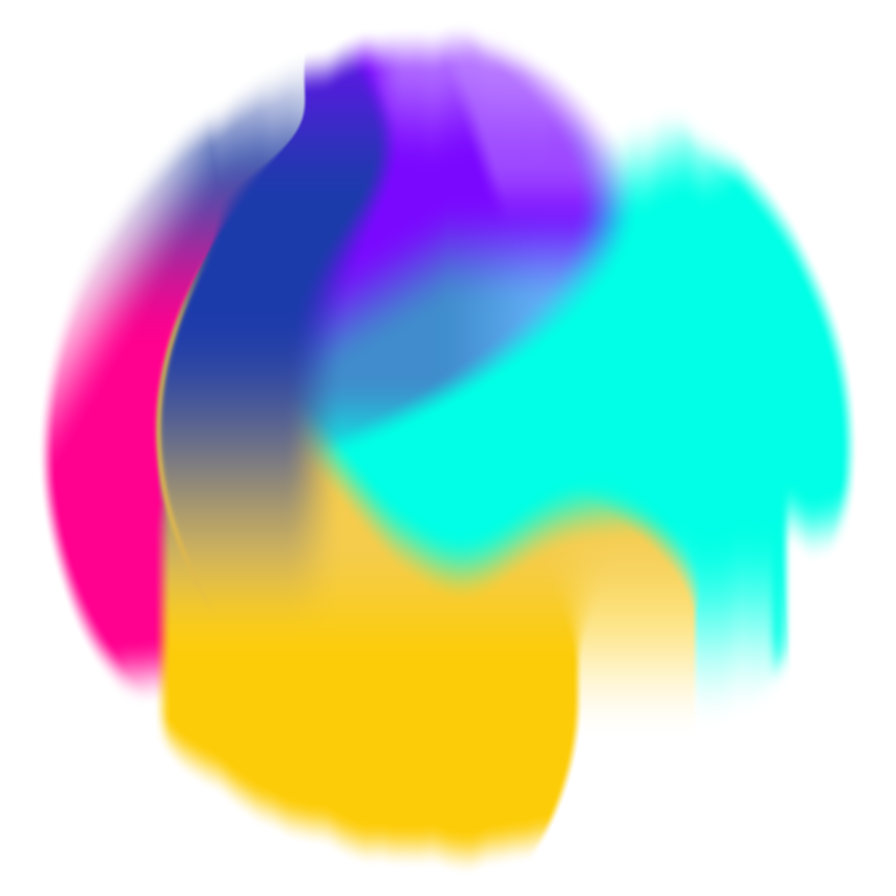
Give the GLSL for this background, as a Shadertoy shader.

```glsl
const vec3 WHITE  = vec3(1.0);
const vec3 TEAL   = vec3(0.0, 1.0, 0.9);
const vec3 YELLOW = vec3(0.99, 0.80, 0.03);
const vec3 BLUE   = vec3(0.11, 0.23, 0.67);
const vec3 STEEL  = vec3(0.25, 0.55, 0.80);
const vec3 VIOLET = vec3(0.48, 0.03, 1.0);
const vec3 PINK   = vec3(1.0, 0.0, 0.56);

// Smooth step that may run in either direction
float ramp(float a, float b, float x) {
    float t = clamp((x - a) / (b - a), 0.0, 1.0);
    return t * t * (3.0 - 2.0 * t);
}

float bell(float x, float width) {
    return exp(-x * x / (width * width));
}

// Layered sines that ripple the fading ends of the streaks
float ripple(float x) {
    return 0.6 * sin(x * 57.0) + 0.3 * sin(x * 103.0 + 1.7) + 0.1 * sin(x * 211.0);
}

// Curves that bound the flowing bands
float blueLeft(float y) {
    float d = (y - 0.52) * (y - 0.52);
    return 0.177 + 1.5 * d / (1.0 + 20.0 * d * d) + 0.022 * bell(y - 0.86, 0.05);
}

float blueRight(float y) {
    return 0.35 + 0.082 * bell(y - 0.84, 0.13);
}

float tealFloor(float x) {
    return 0.43 - 0.068 * bell(x - 0.515, 0.085) + 0.1 * ramp(0.45, 0.3, x);
}

// Teal body, pale at its upper and lower ends
vec3 tealBody(vec2 p, float wave) {
    float top = ramp(0.75, 0.87, p.y - 0.25 * max(p.x - 0.7, 0.0) + 0.012 * wave);
    float bottom = ramp(0.42, 0.19, p.y + 0.01 * wave) * ramp(0.70, 0.77, p.x);
    float notch = ramp(0.46, 0.38, p.y + 0.012 * wave) * ramp(0.867, 0.885, p.x);
    float streak = 0.75 * bell(p.x - 0.868, 0.008) * ramp(0.23, 0.30, p.y);
    float fade = max(top, max(bottom, notch) * (1.0 - streak));
    return mix(TEAL, WHITE, fade);
}

// Violet plume that cools to steel blue as it bends downward
vec3 plume(vec2 p, float wave) {
    float split = p.x - 0.536 + 0.33 * (p.y - 0.83);
    float second = ramp(-0.012, 0.015, split);
    float first = ramp(0.81, 0.95, p.y + 0.008 * wave) * ramp(0.40, 0.45, p.x);
    float light = mix(0.42 * first, 0.26 + 0.22 * first, second * ramp(0.74, 0.82, p.y));
    vec3 violet = mix(VIOLET, WHITE, light);
    vec3 steel = mix(STEEL, vec3(0.38, 0.68, 0.96), ramp(0.48, 0.62, p.x));
    float bend = p.y - 0.715 + 0.6 * max(0.5 - p.x, 0.0);
    return mix(steel, violet, ramp(-0.06, 0.07, bend));
}

// Yellow base with a pale panel on its right
vec3 yellowBase(vec2 p) {
    vec3 color = mix(vec3(0.96, 0.80, 0.30), YELLOW, ramp(0.40, 0.25, p.y));
    float drop = max(0.22 - p.y, 0.0) / 0.15;
    float panelEdge = 0.645 - 0.037 * drop * drop;
    float soft = mix(0.006, 0.05, ramp(0.26, 0.40, p.y));
    float panel = ramp(panelEdge - soft, panelEdge + soft, p.x);
    return mix(color, WHITE, panel * ramp(0.43, 0.17, p.y));
}

// Pink side, rising into blue haze
vec3 pinkSide(vec2 p, float wave) {
    vec3 color = mix(PINK, vec3(0.24, 0.34, 0.68), ramp(0.61, 0.84, p.y));
    float rim = p.x - 0.065 - 0.58 * (p.y - 0.557);
    float haze = 0.85 * ramp(0.05, -0.06, rim);
    haze = max(haze, 0.78 * ramp(0.79, 0.92, p.y + 0.008 * wave));
    haze = max(haze, ramp(0.29, 0.21, p.y + 0.006 * wave));
    return mix(color, WHITE, haze);
}

void mainImage(out vec4 fragColor, in vec2 fragCoord) {
    vec2 p = (fragCoord - 0.5 * iResolution.xy) / min(iResolution.x, iResolution.y) + 0.5;
    float wave = ripple(p.x);
    float left = blueLeft(p.y);
    float right = blueRight(p.y);

    // Teal, then the plume along its diagonal edge
    vec3 color = tealBody(p, wave);
    float rise = p.y - 0.775;
    float plumeEdge = 0.685 - 4.0 * rise * rise;
    float plumeMask = ramp(plumeEdge + 0.03, plumeEdge - 0.045, p.x) * ramp(0.46, 0.585, p.y);
    color = mix(color, plume(p, wave), plumeMask);

    // Yellow below the teal
    vec3 base = yellowBase(p);
    float lift = max(p.y - 0.32, 0.0);
    float baseEdge = 0.776 - 6.0 * lift * lift;
    float baseMask = ramp(0.045, -0.035, p.y - tealFloor(p.x));
    float baseSoft = 0.005 + 0.3 * lift;
    baseMask *= ramp(baseEdge + baseSoft, baseEdge - baseSoft, p.x);
    color = mix(color, base, baseMask);

    // Blue column melting into the yellow
    vec3 blue = mix(BLUE, VIOLET, 0.65 * ramp(0.77, 0.95, p.y));
    vec3 column = mix(base, blue, ramp(0.28, 0.66, p.y));
    float soft = mix(0.035, 0.015, ramp(0.6, 0.85, p.y));
    color = mix(color, column, ramp(right + soft, right - soft, p.x));

    // Pink side and the thin golden seam
    float pinkEdge = p.y < 0.52 ? min(left, 0.187) : left;
    float pinkSoft = 0.004 + 0.012 * ramp(0.50, 0.40, p.y) + 0.02 * bell(p.y - 0.78, 0.035);
    float pinkMask = ramp(pinkEdge + 0.3 * pinkSoft, pinkEdge - pinkSoft, p.x);
    color = mix(color, pinkSide(p, wave), pinkMask);
    float seam = bell(p.x - left, 0.004) * ramp(0.30, 0.40, p.y) * ramp(0.74, 0.62, p.y);
    color = mix(color, vec3(0.88, 0.72, 0.30), 0.75 * seam);

    // Disc with softer poles
    vec2 c = p - 0.5;
    float radius = length(c);
    float pole = abs(c.y) / max(radius, 0.001);
    float blur = 0.009 + 0.017 * pole * pole;
    float disc = ramp(0.449 + blur, 0.447 - blur, radius + 0.005 * wave * pole * pole);
    fragColor = vec4(mix(WHITE, color, disc), 1.0);
}
```
